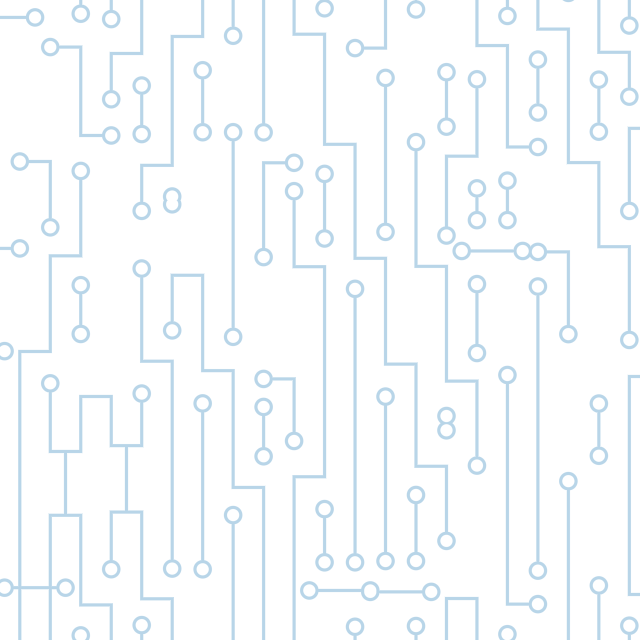
Write a Shadertoy shader that draws this pattern.

```glsl
const vec3 PAPER = vec3(1.0);
const vec3 TRACE = vec3(0.72, 0.835, 0.91);
const float LANES = 21.0;         // vertical lanes across the canvas
const float LANE_SHIFT = 0.65;    // position of the first lane, in lanes
const float CELL_HEIGHT = 3.6;    // all lengths below are in lanes
const float LINE_WIDTH = 0.104;
const float RING_RADIUS = 0.252;
const float JOG_RANGE = 1.3;      // vertical scatter of the bends
const float GAP_MIN = 0.85;       // bend to ring distance
const float GAP_VARY = 0.35;
const float PRESENCE = 0.85;      // share of lane pieces that are drawn
const float JOG_SHARE = 0.60;     // cumulative shares of the cell kinds
const float STRAIGHT_SHARE = 0.78;
const float BRIDGE_SHARE = 0.92;
const float CROSSING_SHARE = 0.2;
const float SEED = 7.0;
const float HALF = 0.5 * CELL_HEIGHT;

float wire = 1e3;  // distance to the nearest line axis
float hub = 1e3;   // distance to the nearest ring centre

float hash(vec2 cell, float salt) {
    vec3 p = fract(vec3(cell + 41.0, salt + SEED) * vec3(0.1031, 0.1130, 0.0973));
    p += dot(p, p.zyx + 31.32);
    return fract((p.x + p.y) * p.z);
}

bool present(float lane, float boundary) {
    return hash(vec2(lane, boundary), 3.0) < PRESENCE;
}

// Axis-aligned line with square corners
void line(vec2 p, vec2 a, vec2 b) {
    vec2 q = abs(p - 0.5 * (a + b)) - 0.5 * abs(b - a);
    wire = min(wire, max(q.x, q.y));
}

void ring(vec2 p, vec2 centre) {
    hub = min(hub, length(p - centre));
}

// Lane piece from height y to the cell boundary
void stub(vec2 p, float x, float y, float side) {
    line(p, vec2(x, y), vec2(x, side * HALF));
}

void cappedStub(vec2 p, float x, float y, float side) {
    stub(p, x, y, side);
    ring(p, vec2(x, y));
}

void barbell(vec2 p, float y) {
    line(p, vec2(-1.0, y), vec2(1.0, y));
    ring(p, vec2(-1.0, y));
    ring(p, vec2(1.0, y));
}

// One lane going from top to bottom, ringed where a piece is missing
void straight(vec2 p, float x, float y, bool top, bool bottom) {
    if (top) stub(p, x, y, 1.0);
    if (bottom) stub(p, x, y, -1.0);
    if (top != bottom) ring(p, vec2(x, y));
}

// Two lanes closed by a bar, or capped one by one
void closePair(vec2 p, float y, float side, bool a, bool b, bool joined) {
    if (joined && a && b) {
        line(p, vec2(-0.5, y), vec2(0.5, y));
        stub(p, -0.5, y, side);
        stub(p, 0.5, y, side);
    } else {
        if (a) cappedStub(p, -0.5, y, side);
        if (b) cappedStub(p, 0.5, y, side);
    }
}

// A cell holds two neighbouring lanes and one event between them
void drawCell(vec2 p, float left, float row) {
    vec2 id = vec2(left, row);
    p -= vec2(left + 0.5, (row + 0.5) * CELL_HEIGHT);
    float mirror = hash(id, 11.0) < 0.5 ? -1.0 : 1.0;
    p.x *= mirror;
    float laneA = left + 0.5 - 0.5 * mirror;
    float laneB = left + 0.5 + 0.5 * mirror;
    bool topA = present(laneA, row + 1.0), topB = present(laneB, row + 1.0);
    bool lowA = present(laneA, row), lowB = present(laneB, row);

    float kind = hash(id, 23.0);
    float y = JOG_RANGE * (hash(id, 37.0) - 0.5);
    float above = y + GAP_MIN + GAP_VARY * hash(id, 43.0);
    float below = y - GAP_MIN - GAP_VARY * hash(id, 59.0);

    if (kind < JOG_SHARE) {
        if (topA || lowB) line(p, vec2(-0.5, y), vec2(0.5, y));
        if (topA) stub(p, -0.5, y, 1.0);
        else if (lowB) ring(p, vec2(-0.5, y));
        if (lowB) stub(p, 0.5, y, -1.0);
        else if (topA) ring(p, vec2(0.5, y));
        if (topB) cappedStub(p, 0.5, above, 1.0);
        if (lowA) cappedStub(p, -0.5, below, -1.0);
    } else if (kind < STRAIGHT_SHARE) {
        straight(p, -0.5, y, topA, lowA);
        straight(p, 0.5, y, topB, lowB);
        if (topA && topB && lowA && lowB && hash(id, 67.0) < CROSSING_SHARE) barbell(p, y);
    } else {
        bool bridge = kind < BRIDGE_SHARE;
        closePair(p, above, 1.0, topA, topB, bridge);
        closePair(p, below, -1.0, lowA, lowB, bridge);
        if (!bridge) barbell(p, y);
        else if (topA && topB && lowA && lowB) line(p, vec2(0.0, below), vec2(0.0, above));
    }
}

void mainImage(out vec4 fragColor, in vec2 fragCoord) {
    vec2 p = fragCoord / iResolution.y * LANES - vec2(LANE_SHIFT, 0.0);
    // Rows of cells are staggered by one lane, like bricks
    for (int j = -1; j <= 1; j++) {
        float row = floor(p.y / CELL_HEIGHT) + float(j);
        float stagger = mod(row, 2.0);
        float column = floor(0.5 * (p.x + 0.5 - stagger));
        for (int i = -1; i <= 1; i++)
            drawCell(p, 2.0 * (column + float(i)) + stagger, row);
    }
    // Rings are hollow: they cut the lines that reach into them
    float axis = min(max(wire, RING_RADIUS - hub), abs(hub - RING_RADIUS));
    float soft = 0.7 * LANES / iResolution.y;
    float ink = 1.0 - smoothstep(-soft, soft, axis - 0.5 * LINE_WIDTH);
    fragColor = vec4(mix(PAPER, TRACE, ink), 1.0);
}
```
